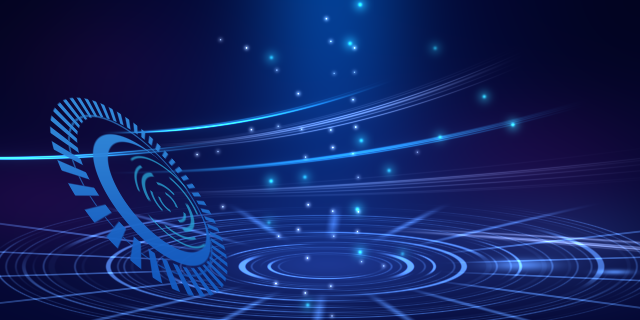
This background is drawn by a WebGL 1 fragment shader. Its source:

```glsl
precision highp float;
// A dark blue stage: a light beam above a floor of glowing perspective rings,
// curved light streaks, a tilted toothed wheel on the left and drifting sparks.
// All parts are distance functions in units of the canvas height.

uniform vec2 u_resolution;

#define NAVY vec3(0.01, 0.022, 0.185)
#define PURPLE vec3(0.085, 0.012, 0.07)
#define CYAN vec3(0.16, 0.66, 0.86)
#define SILVER vec3(0.5, 0.56, 0.66)
#define TEAL vec3(0.14, 0.66, 0.64)
#define RING_BLUE vec3(0.3, 0.5, 0.72)
#define FLOOR_CENTER vec2(1.02, 0.167)
#define FLOOR_SQUASH 0.21
#define WHEEL_SQUASH 0.41
#define TOOTH_COUNT 46.0

const float TAU = 6.2831853;

float hash(float n) { return fract(sin(n * 12.99) * 43758.5); }
float hash2(vec2 c) { return fract(sin(dot(c, vec2(12.99, 78.23))) * 43758.5); }

// Soft elliptical light
float glow(vec2 p, vec2 center, vec2 size) {
  vec2 q = (p - center) / size;
  return exp(-dot(q, q));
}

// Smooth band of the given half width around distance zero
float stroke(float d, float halfWidth, float blur) {
  return 1.0 - smoothstep(halfWidth - blur, halfWidth + blur, abs(d));
}

vec3 backdrop(vec2 p) {
  vec3 col = NAVY * (1.0 - 0.3 * smoothstep(0.4, 1.0, p.y) * smoothstep(0.4, 1.0, abs(p.x - 1.0)));
  col += vec3(0.0, 0.21, 0.36) * glow(p, vec2(1.04, 1.08), vec2(0.25, 0.5));
  col += vec3(0.015, 0.085, 0.19) * glow(p, vec2(1.0, 0.48), vec2(0.45, 0.42));
  col += PURPLE * glow(p, vec2(0.12, 0.38), vec2(0.4, 0.16));
  col += PURPLE * 0.6 * glow(p, vec2(0.33, 0.78), vec2(0.3, 0.22));
  col += PURPLE * 0.9 * glow(p, vec2(1.65, 0.5), vec2(0.4, 0.2));
  col += vec3(0.06, 0.085, 0.16) * glow(p, vec2(1.05, 0.18), vec2(0.75, 0.19));
  col += vec3(0.05, 0.08, 0.13) * glow(p, vec2(1.78, 0.24), vec2(0.35, 0.16));
  return col;
}

// Broken rings and radial lines on the floor
vec3 floorLights(vec2 p, float px) {
  vec2 f = (p - FLOOR_CENTER) / vec2(1.0, FLOOR_SQUASH);
  float r = length(f) + 1e-4;
  float a = atan(f.y, f.x);
  float blur = px * length(vec2(f.x, f.y / FLOOR_SQUASH)) / r;
  float light = 0.0;
  for (int i = 0; i < 11; i++) {
    float k = float(i);
    float arc = smoothstep(-0.2, 0.8, sin(a * (1.0 + mod(k, 3.0)) + TAU * hash(k + 2.0)));
    float d = r - 0.175 - 0.085 * k - 0.02 * (hash(k + 8.0) - 0.5);
    float width = 0.003 + 0.008 * hash(k + 5.0);
    light += stroke(d, width, blur) * (0.1 + 1.0 * arc) * (1.0 - 0.045 * k);
    light += 0.35 * stroke(d - 0.025, 0.003, blur) * (1.0 - arc);
    light += 0.3 * stroke(d + 0.03, 0.003, blur) * arc;
  }
  // Radial lines, wider toward the viewer
  float ray = abs(fract(a / TAU * 18.0 + 0.1) - 0.5) / 18.0 * TAU * r;
  light += 0.55 * stroke(ray, 0.012, max(blur, 0.008)) * smoothstep(0.35, 0.65, r);
  light *= 1.0 - smoothstep(0.3, 0.37, p.y);
  light *= 1.0 - smoothstep(0.8, 1.5, r) * 0.55;
  return RING_BLUE * light + vec3(0.03, 0.05, 0.1) * exp(-r * r * 14.0);
}

// Bundle of strands; curve = (origin x, height, slope, bend), span = (start, peak, end)
vec3 streak(vec2 p, vec4 curve, vec3 span, float spread, vec3 tint) {
  float u = p.x - curve.x;
  float y = curve.y + u * (curve.z + u * curve.w);
  float fade = smoothstep(span.x, span.y, p.x) * (1.0 - smoothstep(span.y, span.z, p.x));
  float light = 0.0;
  for (int i = 0; i < 8; i++) {
    float seed = float(i) + curve.y * 10.0;
    float d = (p.y - y - spread * (hash(seed) - 0.5) * (0.5 + abs(u))) / 0.0024;
    light += exp(-d * d) * (0.1 + 0.6 * hash(seed + 3.0));
  }
  light += 0.13 * exp(-abs(p.y - y) / 0.014);
  return tint * light * fade;
}

// Wheel plane: x along the short axis, y along the long axis
vec2 tilt(vec2 d) {
  return vec2(dot(d, vec2(0.762, 0.648)) / WHEEL_SQUASH, dot(d, vec2(-0.648, 0.762)));
}

vec3 drawWheel(vec3 col, vec2 p, float px) {
  float blur = px * 1.3;
  // Teeth, crowded on the far side
  vec2 g = tilt(p - vec2(0.4385, 0.388));
  float r = length(g);
  float a = atan(g.y, g.x + 1e-5);
  float nearSide = 0.5 - 0.5 * cos(a);
  float wave = abs(fract((a + 0.5 * sin(a)) / TAU * TOOTH_COUNT) - 0.5);
  float toothBlur = blur * TOOTH_COUNT * (1.0 + 0.5 * cos(a)) / (TAU * max(r, 0.1));
  float inner = mix(0.33, 0.25, nearSide);
  float outerEdge = mix(0.37, 0.4, nearSide);
  float teeth = stroke(wave, 0.24, toothBlur) * stroke(r - 0.5 * (inner + outerEdge), 0.5 * (outerEdge - inner), blur);
  float rim = 0.7 * stroke(r - 0.31, 0.004, blur);
  vec3 blue = mix(vec3(0.08, 0.36, 0.76), vec3(0.2, 0.56, 0.88), smoothstep(0.1, 0.7, p.y));
  col = mix(col, blue, max(teeth, rim) * 0.95);
  // Crescent band
  float outer = length(tilt(p - vec2(0.474, 0.375))) - 0.255;
  float hole = length(tilt(p - vec2(0.491, 0.384))) - 0.214;
  float band = (1.0 - smoothstep(-blur, blur, outer)) * smoothstep(-blur, blur, hole);
  col = mix(col, blue, band * 0.95);
  // Inner arcs
  vec2 h = tilt(p - vec2(0.525, 0.368));
  float angle = atan(h.y, h.x + 1e-5);
  for (int i = 0; i < 5; i++) {
    float k = float(i);
    float arc = smoothstep(-0.2, 0.1, sin(angle * (2.0 + mod(k, 2.0)) + 2.0 * k));
    col = mix(col, CYAN, 0.75 * arc * stroke(length(h) - 0.175 + 0.034 * k, 0.004 + 0.006 * hash(k), blur));
  }
  return col;
}

// One jittered spark per cell, denser along the beam
vec3 sparks(vec2 p, float cell, float size, vec3 tint) {
  vec2 id = floor(p / cell);
  float seed = hash2(id + size * 100.0);
  vec2 center = (id + 0.3 + 0.4 * vec2(hash(seed + 1.0), hash(seed + 2.0))) * cell;
  float density = 0.75 * glow(center, vec2(1.06, 0.5), vec2(0.26, 0.5));
  float d = length(p - center) / size;
  float light = 0.5 * exp(-d * d) + 1.1 * exp(-d * d * 14.0);
  return tint * light * step(seed, density) * (0.4 + 0.6 * hash(seed + 4.0));
}

void main() {
  vec2 p = gl_FragCoord.xy / u_resolution.y;
  p.x *= 2.0 * u_resolution.y / u_resolution.x;
  float px = 1.0 / u_resolution.y;
  vec3 col = backdrop(p) + floorLights(p, px);

  // Light streaks
  col += streak(p, vec4(0.43, 0.587, 0.035, 0.215), vec3(0.3, 0.62, 1.25), 0.014, CYAN * 0.9);
  col += streak(p, vec4(0.667, 0.555, 0.108, 0.175), vec3(0.4, 1.1, 1.65), 0.06, SILVER * 0.9);
  col += streak(p, vec4(0.0, 0.505, 0.0, 0.1), vec3(-0.5, 0.08, 0.75), 0.012, CYAN);
  col += streak(p, vec4(0.42, 0.461, 0.018, 0.098), vec3(0.3, 1.2, 1.85), 0.014, CYAN * 0.65);
  col += streak(p, vec4(0.667, 0.398, 0.033, 0.027), vec3(0.4, 1.2, 2.3), 0.06, SILVER * 0.55);
  col += streak(p, vec4(1.3, 0.276, -0.06, -0.018), vec3(1.1, 1.85, 2.4), 0.03, SILVER * 0.7);

  // Flares on the right of the floor
  col += RING_BLUE * 0.75 * glow(p, vec2(1.63, 0.172), vec2(0.1, 0.018));
  col += RING_BLUE * 0.8 * glow(p, vec2(1.92, 0.15), vec2(0.05, 0.008));

  col = drawWheel(col, p, px);
  col += sparks(p, 0.13, 0.022, TEAL);
  col += sparks(p + 0.03, 0.085, 0.008, vec3(0.8, 0.9, 0.95));
  gl_FragColor = vec4(min(col, 1.0), 1.0);
}
```
